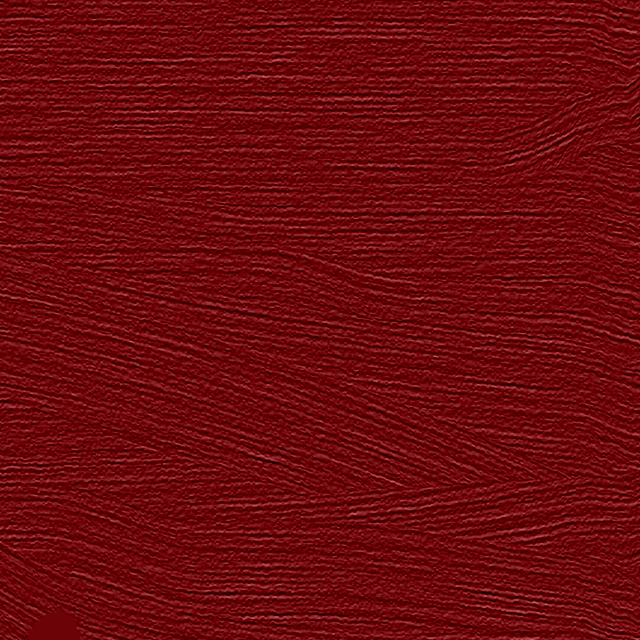
This texture is drawn by a Shadertoy shader. Its source:

```glsl
const vec3 PAINT_RED = vec3(0.424, 0.010, 0.028);
const float CONTRAST = 0.105;
const float RELIEF_GAIN = 3.1;
const vec2 LIGHT_STEP = vec2(-0.0005, 0.0027);
const float RIDGE_COUNT = 86.0;
const vec2 GROOVE_CELLS = vec2(5.0, 190.0);
const vec2 BRISTLE_CELLS = vec2(34.0, 300.0);
const vec2 GRAIN_CELLS = vec2(265.0, 330.0);
const vec2 WOBBLE_CELLS = vec2(48.0, 34.0);
const vec2 SERRATION_CELLS = vec2(200.0, 95.0);
const float WOBBLE = 0.0020;
const float END_WOBBLE = 0.0060;
const float SERRATION = 0.0022;
const float STROKE_EDGE = 0.002;
const float TAU = 6.28318;

float hash(vec2 p) {
    vec3 q = fract(p.xyx * 0.1031);
    q += dot(q, q.yzx + 33.33);
    return fract((q.x + q.y) * q.z);
}

float noise(vec2 p) {
    vec2 cell = floor(p);
    vec2 f = fract(p);
    f = f * f * (3.0 - 2.0 * f);
    float low = mix(hash(cell), hash(cell + vec2(1.0, 0.0)), f.x);
    float high = mix(hash(cell + vec2(0.0, 1.0)), hash(cell + 1.0), f.x);
    return mix(low, high, f.y);
}

// Height of the bristle marks; x runs along the stroke, y across it
float bristles(vec2 stroke, float seed) {
    vec2 offset = vec2(37.0, 91.0) * seed;
    float pressure = noise(stroke * vec2(5.0, 45.0) + offset);
    float phase = 1.2 * noise(stroke * vec2(2.0, 24.0) + offset);
    float height = 0.28 * pressure * sin(TAU * (RIDGE_COUNT * stroke.y + phase));
    height += 0.70 * noise(stroke * GROOVE_CELLS + offset);
    height += 0.42 * noise(stroke * BRISTLE_CELLS + offset);
    height += 0.72 * noise(stroke * GRAIN_CELLS + offset);
    return height;
}

float cover(float signedDistance) {
    return smoothstep(-STROKE_EDGE, STROKE_EDGE, signedDistance);
}

// Lays a stroke over the paint below wherever inside is positive
float lay(float below, vec2 stroke, float seed, float inside) {
    return mix(below, bristles(stroke, seed), cover(inside));
}

float paintHeight(vec2 p) {
    float x = p.x;
    float rightEnd = smoothstep(0.86, 1.0, x);
    float wobble = (WOBBLE + END_WOBBLE * rightEnd) * (noise(p * WOBBLE_CELLS) - 0.5);
    float serration = SERRATION * (noise(p * SERRATION_CELLS) - 0.5);
    float drift = 0.006 * (noise(p * vec2(3.5, 6.0) + 8.0) - 0.5);
    float y = p.y + wobble + serration + drift + 0.022 * rightEnd * rightEnd;
    float ragged = 0.008 * (noise(p * vec2(12.0, 16.0)) - 0.5);

    // Level strokes at the top
    float height = bristles(vec2(x, y), 1.0);

    // Stroke that falls on the left, then runs level
    float slanted = y + 0.055 * smoothstep(-0.1, 0.40, x);
    height = lay(height, vec2(x, slanted), 2.0, 0.735 + ragged - slanted);

    // Stroke end that lifts at the right
    float lifted = y - 0.11 * smoothstep(0.76, 1.06, x);
    float liftBand = 0.045 - abs(lifted - 0.755 + ragged);
    height = lay(height, vec2(x, lifted), 3.0, liftBand);

    // Middle stroke with a dip at its left end
    float dipped = y + 0.045 * smoothstep(0.40, 0.64, x) + 0.03 * x * x;
    height = lay(height, vec2(x, dipped), 4.0, 0.625 + ragged - dipped);

    // Slope that falls from the left and eases out to the right
    float eased = y + 0.20 * (1.0 - exp(-1.5 * x));
    height = lay(height, vec2(x, eased), 9.0, 0.620 + ragged - eased);

    // Long diagonal sweep to the lower right
    float sweep = y + x * (0.17 + 0.17 * x);
    height = lay(height, vec2(x, sweep), 5.0, 0.545 + ragged - sweep);

    // Wedge rising to the right below the sweep
    float wedgeTop = max(0.38 - 0.33 * x, 0.20 + 0.06 * x) + ragged;
    height = lay(height, vec2(x, y - 0.03 * x - 0.07 * x * x * x), 6.0, wedgeTop - p.y);

    // Lower strokes, falling on the left and slightly at the right
    float lower = y + 0.06 * smoothstep(0.06, 0.32, x) + 0.05 * smoothstep(0.5, 1.0, x);
    height = lay(height, vec2(x, lower), 7.0, 0.245 + ragged - lower);

    // Falling strokes along the bottom
    float bottom = y + 0.14 * (1.0 - exp(-4.5 * x));
    return lay(height, vec2(x, bottom), 8.0, 0.152 + ragged - bottom);
}

void mainImage(out vec4 fragColor, in vec2 fragCoord) {
    vec2 p = fragCoord / iResolution.xy;

    // Light from above turns the ridges into bright and dark flanks
    float tone = RELIEF_GAIN * (paintHeight(p) - paintHeight(p + LIGHT_STEP));

    // Smooth spot left bare in the lower corner
    float bareSpot = length((p - vec2(0.085, -0.005)) / vec2(0.045, 0.055));
    tone *= smoothstep(0.88, 1.0, bareSpot + 0.2 * (noise(p * 60.0) - 0.5));

    fragColor = vec4(clamp(PAINT_RED + CONTRAST * tone, 0.0, 1.0), 1.0);
}
```
